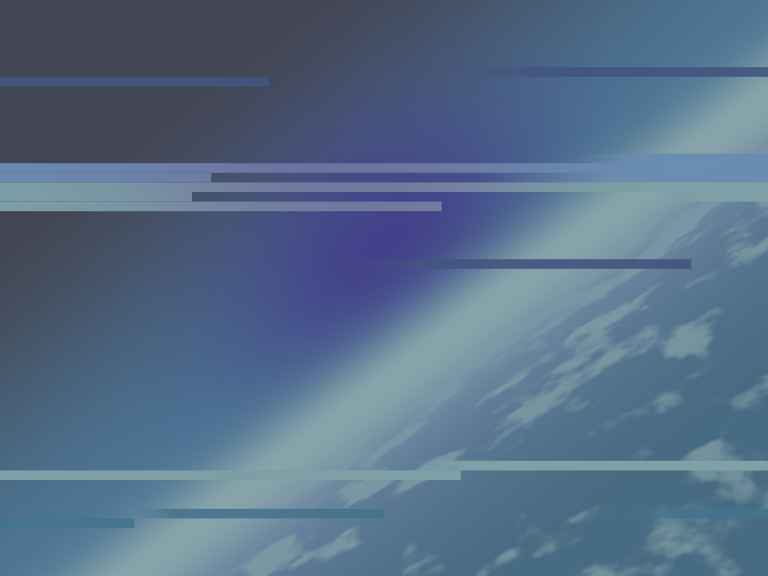
This background is drawn by a WebGL 2 fragment shader. Its source:

```glsl
#version 300 es
precision highp float;

uniform vec2 u_resolution;
out vec4 fragColor;

const vec2 LIMB_TANGENT = vec2(0.799, 0.601);
const vec2 LIMB_NORMAL = vec2(-0.601, 0.799);
const float LIMB_OFFSET = 0.134;
const float SKY_GLOW_WIDTH = 0.07;
const float GROUND_GLOW_WIDTH = 0.085;
const float VIOLET_CENTER = 0.88;
const float VIOLET_LENGTH = 0.30;

const vec3 SPACE = vec3(0.26, 0.27, 0.32);
const vec3 AIR = vec3(0.30, 0.46, 0.58);
const vec3 VIOLET = vec3(0.26, 0.25, 0.54);
const vec3 RIM = vec3(0.54, 0.65, 0.67);
const vec3 NEAR_OCEAN = vec3(0.40, 0.50, 0.62);
const vec3 FAR_OCEAN = vec3(0.28, 0.42, 0.51);
const vec3 CLOUD = vec3(0.51, 0.62, 0.65);
const vec3 PALE_BLUE = vec3(0.41, 0.55, 0.69);
const vec3 PALE_TEAL = vec3(0.49, 0.63, 0.65);
const vec3 MAUVE = vec3(0.43, 0.43, 0.61);
const vec3 DEEP_INDIGO = vec3(0.26, 0.33, 0.50);
const vec3 DEEP_TEAL = vec3(0.27, 0.45, 0.55);

// Bars: first column, last column, row from the top, fade-in length
const vec2 GRID = vec2(80.0, 60.0);
const vec4 PALE_BARS[10] = vec4[](
    vec4(60, 81, 16, 8), vec4(-1, 81, 17, 0),
    vec4(-1, 22, 18, 0), vec4(50, 81, 18, 18),
    vec4(-1, 81, 19, 0), vec4(-1, 20, 20, 0),
    vec4(68, 81, 20, 5), vec4(-1, 46, 21, 0),
    vec4(43, 81, 48, 5), vec4(-1, 48, 49, 0));
const vec4 DEEP_BARS[6] = vec4[](
    vec4(47, 81, 7, 9), vec4(-1, 28, 8, 0),
    vec4(36, 72, 27, 10), vec4(14, 40, 53, 4),
    vec4(65, 81, 53, 5), vec4(-1, 14, 54, 0));

float hash(vec2 p) {
    return fract(sin(dot(p, vec2(127.1, 311.7))) * 43758.55);
}

float noise(vec2 p) {
    vec2 i = floor(p), f = fract(p);
    f = f * f * (3.0 - 2.0 * f);
    return mix(mix(hash(i), hash(i + vec2(1, 0)), f.x),
               mix(hash(i + vec2(0, 1)), hash(i + vec2(1, 1)), f.x), f.y);
}

float fbm(vec2 p) {
    float sum = 0.0, amplitude = 0.53;
    for (int i = 0; i < 4; i++) {
        sum += amplitude * noise(p);
        p = p * 2.03 + 17.3;
        amplitude *= 0.5;
    }
    return sum;
}

float gauss(float x, float width) {
    return exp(-x * x / (width * width));
}

// Violet stays in the middle stretch of the sky and fades at the limb
float violetAmount(float along, float height) {
    return gauss(along - VIOLET_CENTER, VIOLET_LENGTH) * smoothstep(-0.1, 0.2, height);
}

vec3 skyColor(float along, float height) {
    vec3 color = mix(AIR, SPACE, smoothstep(0.1, 0.65, height));
    return mix(color, VIOLET, violetAmount(along, height) * gauss(height - 0.18, 0.22));
}

// Ocean with slanted cloud streaks, finer and denser toward the limb
vec3 groundColor(float along, float depth) {
    vec3 color = mix(NEAR_OCEAN, FAR_OCEAN, smoothstep(0.0, 0.4, depth));
    vec2 q = vec2(along * 10.0, log(depth + 0.1) * 9.0 - along * 3.0);
    float threshold = mix(0.44, 0.58, smoothstep(0.05, 0.35, depth));
    float cover = smoothstep(threshold, threshold + 0.2, fbm(q));
    return mix(color, CLOUD, 0.75 * cover * smoothstep(0.03, 0.13, depth));
}

float barCoverage(vec2 cell, vec4 bar, vec2 aa) {
    float left = clamp((cell.x - bar.x) / max(bar.w, aa.x), 0.0, 1.0);
    float right = clamp((bar.y - cell.x) / aa.x + 0.5, 0.0, 1.0);
    float row = clamp((0.5 - abs(cell.y - bar.z - 0.5)) / aa.y + 0.5, 0.0, 1.0);
    return left * right * row;
}

void main() {
    vec2 p = gl_FragCoord.xy / u_resolution.y;
    float along = dot(p, LIMB_TANGENT);
    float height = dot(p, LIMB_NORMAL) + LIMB_OFFSET;

    // Planet, sky and the bright rim between them
    vec3 ground = groundColor(along, max(-height, 0.0));
    vec3 color = mix(ground, skyColor(along, height), smoothstep(-0.04, 0.04, height));
    float glowWidth = height > 0.0 ? SKY_GLOW_WIDTH : GROUND_GLOW_WIDTH;
    color = mix(color, RIM, 0.95 * gauss(height, glowWidth));

    // Horizontal glitch bars
    vec2 uv = gl_FragCoord.xy / u_resolution;
    vec2 cell = vec2(uv.x, 1.0 - uv.y) * GRID;
    vec2 aa = GRID / u_resolution;
    float mauve = 0.8 * violetAmount(along, height);
    for (int i = 0; i < PALE_BARS.length(); i++) {
        vec3 tint = PALE_BARS[i].z < 19.0 ? PALE_BLUE : PALE_TEAL;
        color = mix(color, mix(tint, MAUVE, mauve), barCoverage(cell, PALE_BARS[i], aa));
    }
    for (int i = 0; i < DEEP_BARS.length(); i++) {
        vec3 tint = DEEP_BARS[i].z < 50.0 ? DEEP_INDIGO : DEEP_TEAL;
        color = mix(color, tint, 0.9 * barCoverage(cell, DEEP_BARS[i], aa));
    }
    fragColor = vec4(color, 1.0);
}
```
